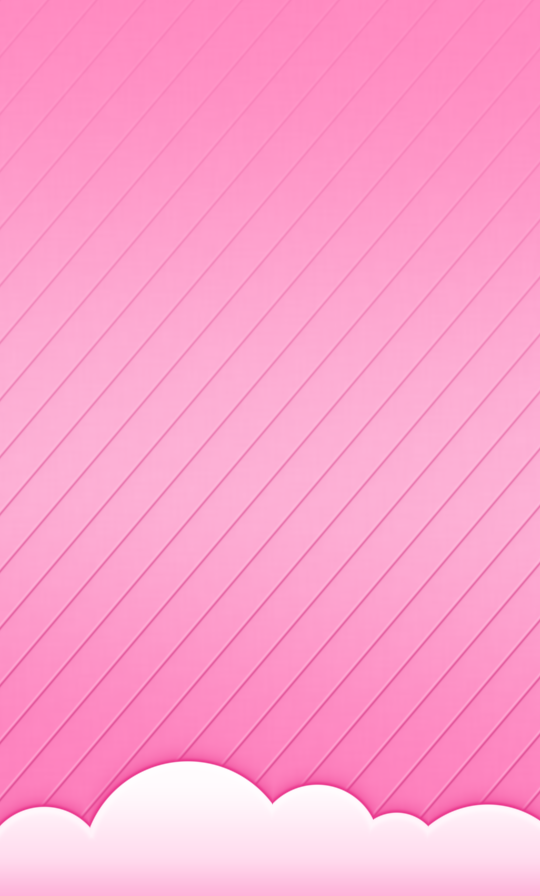
Give the GLSL for this background, as a WebGL 2 fragment shader.

```glsl
#version 300 es
precision highp float;
// Pink backdrop with slanted engraved grooves above a row of pale clouds.
// A vertical glow is the base, repeated lines and a fine weave lie on it,
// and the clouds are a union of circles. Lengths are in canvas heights.
uniform vec2 u_resolution;
out vec4 outColor;

#define GROOVE_STEP 0.0638
#define GROOVE_SLOPE 1.18
#define GROOVE_WIDTH 0.0013
#define WEAVE_SIZE 0.0039
#define WEAVE_AMOUNT 0.016
#define CLOUD_BASE 0.073
#define RIM_WIDTH 0.0023
#define HALO_WIDTH 0.0085

const vec3 TOP_PINK = vec3(1.0, 0.545, 0.757);
const vec3 GLOW_PINK = vec3(0.992, 0.69, 0.835);
const vec3 LOW_PINK = vec3(0.995, 0.51, 0.745);
const vec3 GROOVE_PINK = vec3(0.84, 0.25, 0.54);
const vec3 RIM_PINK = vec3(0.91, 0.20, 0.54);
const vec3 CLOUD_LOW = vec3(0.995, 0.69, 0.845);
const vec3 CLOUD_MID = vec3(1.0, 0.855, 0.93);
const vec3 CLOUD_HIGH = vec3(1.0, 0.985, 0.993);

// Each cloud puff: centre x, centre y, radius
const vec3 PUFFS[5] = vec3[5](
  vec3(0.0495, 0.0313, 0.0690),
  vec3(0.2096, 0.0326, 0.1185),
  vec3(0.3542, 0.0547, 0.0703),
  vec3(0.4427, 0.0443, 0.0495),
  vec3(0.5443, -0.0013, 0.1042));

float hash(vec2 p) {
  vec3 q = fract(p.xyx * 0.1031);
  q += dot(q, q.yzx + 33.33);
  return fract((q.x + q.y) * q.z);
}

float noise(vec2 p) {
  vec2 i = floor(p), f = fract(p);
  f = f * f * (3.0 - 2.0 * f);
  return mix(mix(hash(i), hash(i + vec2(1, 0)), f.x),
             mix(hash(i + vec2(0, 1)), hash(i + vec2(1, 1)), f.x), f.y);
}

// Horizontal and vertical threads, centred on zero
float weave(vec2 p) {
  vec2 q = p / WEAVE_SIZE;
  return 0.5 * (noise(q * vec2(0.2, 1.0)) + noise(q.yx * vec2(0.2, 1.0) + 57.0)) - 0.5;
}

vec3 skyColor(vec2 p) {
  float depth = 1.0 - p.y - 0.06 * (p.x - 0.3);
  vec3 c = mix(TOP_PINK, GLOW_PINK, smoothstep(-0.02, 0.5, depth));
  return mix(c, LOW_PINK, smoothstep(0.53, 0.9, depth));
}

// Signed distance to the nearest groove, negative on its upper left
float grooveDistance(vec2 p) {
  float t = (GROOVE_SLOPE * p.x + 1.0 - p.y) / GROOVE_STEP;
  return (fract(t + 0.5) - 0.5) * GROOVE_STEP / length(vec2(GROOVE_SLOPE, 1.0));
}

float cloudDistance(vec2 p) {
  float d = p.y - CLOUD_BASE;
  for (int i = 0; i < 5; i++) d = min(d, length(p - PUFFS[i].xy) - PUFFS[i].z);
  return d;
}

float bell(float x) { return exp(-x * x); }

void main() {
  vec2 p = gl_FragCoord.xy / u_resolution.y;
  float pixel = 1.0 / u_resolution.y;

  // Sky with woven texture
  vec3 color = skyColor(p) + WEAVE_AMOUNT * weave(p) * vec3(0.5, 1.0, 0.8);

  // Grooves grow stronger downwards: soft shade, dark line, light edge
  float g = grooveDistance(p);
  float w = max(GROOVE_WIDTH, 0.6 * pixel);
  float strength = mix(0.12, 0.68, smoothstep(0.0, 0.95, 1.0 - p.y));
  float shade = exp(-max(g, 0.0) / 0.006) * smoothstep(-w, w, g);
  color = mix(color, GROOVE_PINK, strength * 0.13 * shade);
  color = mix(color, vec3(1.0, 0.83, 0.92), strength * 0.5 * bell((g + 2.0 * w) / w));
  color = mix(color, GROOVE_PINK, strength * bell(g / w));

  // Halo and rim around the clouds
  float d = cloudDistance(p);
  color = mix(color, RIM_PINK, 0.6 * exp(-max(d, 0.0) / HALO_WIDTH));
  color = mix(color, RIM_PINK, 0.8 * bell(d / RIM_WIDTH));

  // Cloud body, pale at the crest and pink at the foot
  vec3 cloud = mix(CLOUD_LOW, CLOUD_MID, smoothstep(-0.01, 0.05, p.y));
  cloud = mix(cloud, CLOUD_HIGH, smoothstep(0.025, 0.135, p.y));
  cloud = mix(cloud, vec3(1.0), 0.5 * bell((d + 0.005) / 0.004));
  color = mix(color, cloud, 1.0 - smoothstep(-pixel, pixel, d + 0.0008));

  outColor = vec4(clamp(color, 0.0, 1.0), 1.0);
}
```
